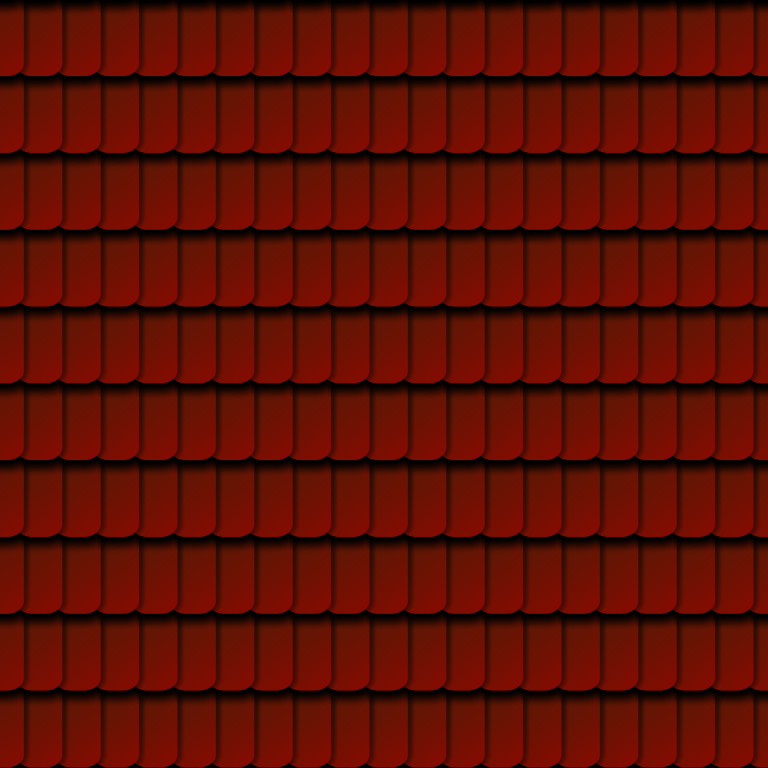
A WebGL 1 fragment shader for this pattern:

```glsl
precision highp float;
// Rows of red roof tiles with rounded lower corners, each overlapping its
// right neighbour and the row below. One rounded-tile distance function gives
// the outlines and the soft shadows; a diagonal gradient colours the clay.

uniform vec2 u_resolution;

#define COLUMNS 20.0
#define ROWS 10.0
#define COLUMN_SHIFT 0.643
#define TILE_HEIGHT 2.0
#define TILE_LEFT -0.257
#define CORNER vec2(0.46, 0.35)
#define EAVE_SHADOW 0.43
#define SIDE_SHADOW 0.15
#define CLAY_DARK vec3(0.355, 0.095, 0.018)
#define CLAY_BRIGHT vec3(0.545, 0.035, 0.004)

// Approximate distance outside a tile; lengths are in column widths.
// Its lower edge is y = 0 and its right edge x = 1.
float tileDistance(vec2 p) {
  float sideways = max(p.x - 1.0 + CORNER.x, TILE_LEFT + CORNER.x - p.x);
  vec2 e = max(vec2(sideways, CORNER.y - p.y), 0.0) / CORNER;
  return (length(e) - 1.0) * CORNER.y;
}

// Distance to the nearest tile of the row above.
float eaveDistance(vec2 p) {
  vec2 q = vec2(fract(p.x), p.y - TILE_HEIGHT);
  float d = tileDistance(q);
  d = min(d, tileDistance(q - vec2(1.0, 0.0)));
  return min(d, tileDistance(q + vec2(1.0, 0.0)));
}

// Clay gradient darkened by the row above and the tile to the left.
vec3 tileColor(vec2 p) {
  float height = clamp(p.y / TILE_HEIGHT, 0.0, 1.0);
  float glow = 0.7 * (1.0 - height) + 0.3 * clamp(p.x, 0.0, 1.0);
  vec3 clay = mix(CLAY_DARK, CLAY_BRIGHT, pow(glow, 1.3));
  float eave = smoothstep(0.0, EAVE_SHADOW, eaveDistance(p));
  float beside = tileDistance(p + vec2(1.0, 0.0));
  float side = smoothstep(0.0, SIDE_SHADOW, beside);
  return clay * eave * mix(mix(0.65, 0.45, height), 1.0, side);
}

// Lay one tile over the colour beneath it with a smoothed outline.
vec3 layTile(vec3 under, vec2 p, float blur) {
  float cover = 1.0 - smoothstep(-blur, 0.0, tileDistance(p));
  return mix(under, tileColor(p), cover);
}

void main() {
  vec2 uv = gl_FragCoord.xy / u_resolution;
  vec2 p = fract(uv * vec2(COLUMNS, ROWS) - vec2(COLUMN_SHIFT, 0.0));
  p.y *= TILE_HEIGHT;
  float blur = 1.2 * COLUMNS / min(u_resolution.x, u_resolution.y);

  // Lower row, then the right neighbour, then the tile in front.
  vec3 color = tileColor(p + vec2(0.0, TILE_HEIGHT));
  color = layTile(color, p - vec2(1.0, 0.0), blur);
  color = layTile(color, p, blur);
  gl_FragColor = vec4(color, 1.0);
}
```
